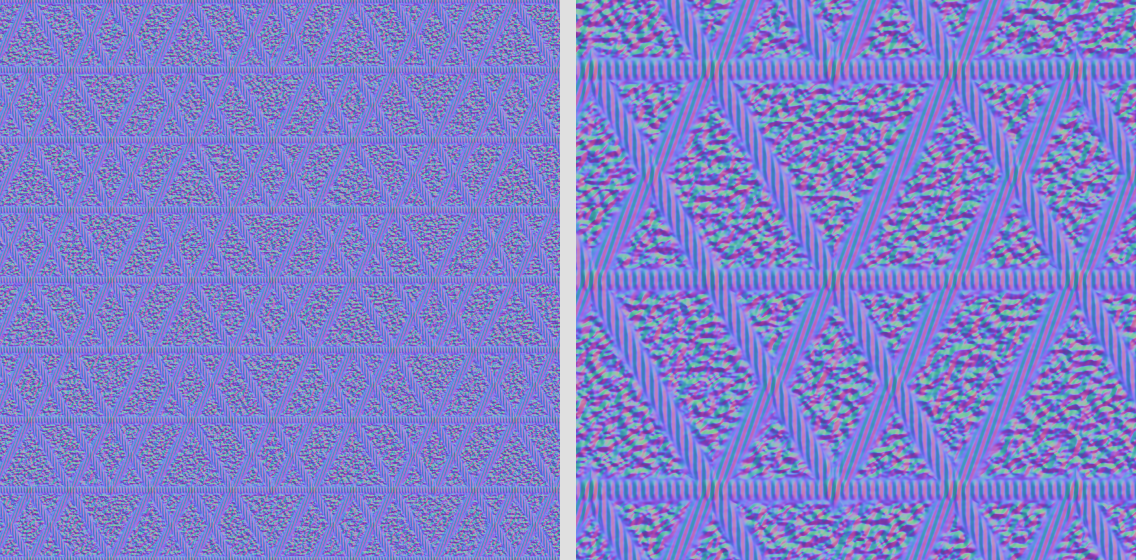
Left, the full canvas; right, a detail of the centre.
Give the GLSL for this texture map, as a Shadertoy shader.

```glsl
// Tangent-space normal map of stitched leather: an equilateral triangle lattice
// with an extra zigzag seam, twisted thread along each seam and fine grain.
// A height field is built from distances, then differentiated into normals.

#define ROWS 8.0            // triangle rows over the canvas height
#define NODE_X 0.43         // x of the first lattice node, in rows
#define SEAM_HALF 0.043     // half width of a seam, in rows
#define MARGIN 0.095        // distance at which the grain is at full strength
#define TWISTS 24.25        // thread strands per row unit
#define THREAD_HEIGHT 0.0125
#define THREAD_TILT 0.3     // slow pull of the thread along level seams
#define GRAIN_CELLS vec2(32.0, 37.0)
#define GRAIN_HEIGHT 0.088
#define TILT_CONTRAST 0.6   // strength of the red and green channels
#define SAMPLES 3           // antialiasing samples per axis

const float PI = 3.1415927;
const float COT60 = 0.57735;
const float SIDE = 2.0 * COT60; // triangle side when its height is one

float hash(vec2 cell) {
    vec3 h = fract(cell.xyx * vec3(0.1031, 0.1030, 0.0973));
    h += dot(h, h.yzx + 33.33);
    return fract((h.x + h.y) * h.z);
}

float valueNoise(vec2 p) {
    vec2 cell = floor(p);
    vec2 f = fract(p);
    f = f * f * (3.0 - 2.0 * f);
    float low = mix(hash(cell), hash(cell + vec2(1, 0)), f.x);
    float high = mix(hash(cell + vec2(0, 1)), hash(cell + vec2(1, 1)), f.x);
    return mix(low, high, f.y);
}

// Distance to the nearest multiple of the period
float repeatDistance(float x, float period) {
    return abs(mod(x + 0.5 * period, period) - 0.5 * period);
}

float seamMask(float dist) {
    return 1.0 - smoothstep(0.4 * SEAM_HALF, 1.25 * SEAM_HALF, dist);
}

// Strands leaning by the given run per rise, limited to the seam
float thread(vec2 p, float dist, float lean) {
    return seamMask(dist) * (0.8 + sin(2.0 * PI * TWISTS * (p.x - lean * p.y)));
}

// Fine pebbled grain, centred on zero
float grain(vec2 p) {
    vec2 g = p * GRAIN_CELLS;
    g.x -= 0.35 * g.y;
    g.y += 0.5 * valueNoise(g * 0.6 + 17.0);
    return valueNoise(g) + 0.35 * valueNoise(g * 1.9 + 41.0) - 0.675;
}

float surfaceHeight(vec2 p) {
    // Three families of lattice seams
    float level = repeatDistance(p.y, 1.0);
    float falling = 0.866 * repeatDistance(p.x + COT60 * p.y, SIDE);
    float rising = 0.866 * repeatDistance(p.x - COT60 * p.y, SIDE);

    // Zigzag seam two rows tall, split into its rising and falling legs
    float across = mod(p.x, 2.0 * SIDE) - SIDE;
    float zigzag = 0.5 * repeatDistance(p.y - 1.0 - abs(across) / COT60, 2.0);
    float toTurn = min(abs(across), SIDE - abs(across));
    rising = min(rising, max(zigzag, across < 0.0 ? toTurn : 0.0));
    falling = min(falling, max(zigzag, across > 0.0 ? toTurn : 0.0));

    float strands = thread(p, level, 0.0)
                  + thread(p, falling, 0.0)
                  + thread(p, rising, 0.33);

    // Panels flatten towards their seams
    float seam = min(level, min(falling, rising));
    float panel = mix(0.05, 1.0, smoothstep(SEAM_HALF, MARGIN, seam));
    return THREAD_HEIGHT * strands + GRAIN_HEIGHT * panel * grain(p);
}

vec3 encodedNormal(vec2 p) {
    vec2 e = vec2(0.004, 0.0);
    vec2 slope = vec2(surfaceHeight(p + e.xy) - surfaceHeight(p - e.xy),
                      surfaceHeight(p + e.yx) - surfaceHeight(p - e.yx)) / (2.0 * e.x);

    // Level seams pull left and right on alternate sides
    float start = COT60 * (2.0 - mod(floor(p.y + 0.5), 2.0));
    slope.x -= THREAD_TILT * seamMask(repeatDistance(p.y, 1.0))
             * sin(PI * (p.x - start) / SIDE);

    vec3 normal = normalize(vec3(-slope, 1.0));
    return 0.5 + 0.5 * normal * vec3(TILT_CONTRAST, TILT_CONTRAST, 0.9);
}

void mainImage(out vec4 fragColor, in vec2 fragCoord) {
    vec3 color = vec3(0.0);
    for (int j = 0; j < SAMPLES; j++)
    for (int i = 0; i < SAMPLES; i++) {
        vec2 offset = (vec2(i, j) + 0.5) / float(SAMPLES) - 0.5;
        vec2 q = (fragCoord + offset) / iResolution.y * ROWS;
        color += encodedNormal(q - vec2(NODE_X, 0.0));
    }
    fragColor = vec4(color / float(SAMPLES * SAMPLES), 1.0);
}
```
